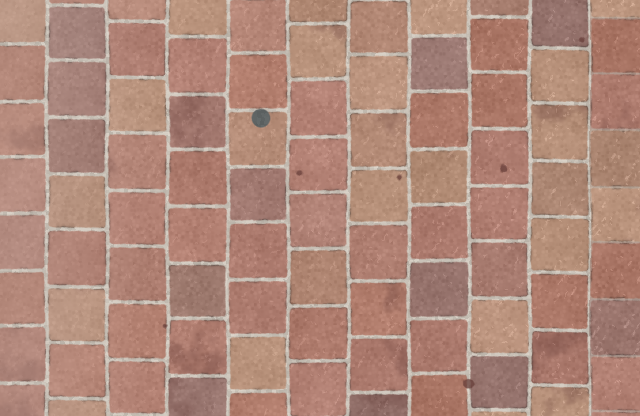
Write a Shadertoy shader that draws this texture.

```glsl
// Worn terracotta paving: columns of nearly square bricks with pale mortar.
// Each column slides by its own offset; rounded-box distances cut the joints,
// layered sines mottle the clay and cellular noise adds grit, flakes and spots.

#define COLUMNS 10.6
#define ROWS 7.38
#define JOINT 0.0088
#define CORNER 0.007
#define ROUGHNESS 0.0011
#define MOTTLE 0.022
#define GRIT 0.085
#define SPOT_CHANCE 0.16
#define DISC_CENTER vec2(0.4076, 0.716)
#define DISC_RADIUS 0.022

const vec3 TAN_CLAY  = vec3(0.71, 0.56, 0.47);
const vec3 ROSE_CLAY = vec3(0.69, 0.495, 0.445);
const vec3 RED_CLAY  = vec3(0.68, 0.475, 0.41);
const vec3 DUSK_CLAY = vec3(0.59, 0.455, 0.43);
const vec3 MORTAR    = vec3(0.79, 0.76, 0.72);
const vec3 HAZE      = vec3(0.76, 0.64, 0.60);
const vec3 STAIN     = vec3(0.40, 0.24, 0.22);
const vec3 DISC_GRAY = vec3(0.37, 0.39, 0.39);

float hash(vec2 p) {
    vec3 h = fract(p.xyx * 0.1031);
    h += dot(h, h.yzx + 33.33);
    return fract((h.x + h.y) * h.z);
}

// Distance to the nearest scattered point, and that point's random value.
vec2 cellular(vec2 p) {
    vec2 base = floor(p);
    vec2 nearest = vec2(9.0, 0.0);
    for (int j = -1; j <= 1; j++)
    for (int i = -1; i <= 1; i++) {
        vec2 cell = base + vec2(i, j);
        vec2 point = cell + 0.15 + 0.7 * vec2(hash(cell + 7.3), hash(cell + 41.9));
        float d = length(p - point);
        if (d < nearest.x) nearest = vec2(d, hash(cell + 93.1));
    }
    return nearest;
}

// Layered, rotated sines, roughly -1 to 1.
float waves(vec2 p) {
    float sum = 0.0, amplitude = 0.5;
    for (int i = 0; i < 5; i++) {
        sum += amplitude * sin(p.x + 1.6 * sin(p.y * 0.9 + float(i)));
        p = mat2(1.2, 1.4, -1.4, 1.2) * p + 2.7;
        amplitude *= 0.62;
    }
    return sum;
}

// Vertical slide of a column: climbs to the fifth column, then falls.
float columnOffset(float column) {
    float d = column - 4.0;
    return d < 0.0 ? 0.95 + 0.29 * d : 0.95 - 0.44 * d - 0.11 * sin(1.05 * d);
}

vec3 clayColor(vec2 id) {
    float kind = hash(id + 17.0);
    vec3 clay = mix(TAN_CLAY, ROSE_CLAY, smoothstep(0.25, 0.5, kind));
    clay = mix(clay, RED_CLAY, smoothstep(0.6, 0.85, kind));
    clay = mix(clay, DUSK_CLAY, smoothstep(0.72, 0.95, hash(id + 58.0)));
    return clay + 0.05 * (hash(id + 31.0) - 0.5);
}

void mainImage(out vec4 fragColor, in vec2 fragCoord) {
    vec2 uv = fragCoord / iResolution.xy;
    vec2 p = fragCoord / iResolution.y;
    float pixel = 1.0 / iResolution.y;

    // Brick grid, with wandering joints and a slight tilt per column.
    vec2 grid = vec2(uv.x * COLUMNS + 0.227, (1.0 - uv.y) * ROWS);
    grid.x += 0.012 * sin(grid.y * 2.1 + floor(grid.x + 0.5) * 4.0);
    float column = floor(grid.x);
    grid.y -= columnOffset(column);
    grid.y += 0.014 * sin(grid.y * 2.3 + column * 5.0);
    grid.y += 0.05 * (fract(grid.x) - 0.5) * (hash(vec2(column, 3.0)) - 0.5);
    vec2 id = vec2(column, floor(grid.y));

    // Rounded box distance: negative on the brick, positive in the joint.
    vec2 cellSize = vec2(iResolution.x / iResolution.y / COLUMNS, 1.0 / ROWS);
    float width = JOINT * (1.0 - 0.4 * step(10.0, column));
    vec2 corner = abs(fract(grid) - 0.5) * cellSize - 0.5 * (cellSize - width) + CORNER;
    float edge = length(max(corner, 0.0)) + min(max(corner.x, corner.y), 0.0) - CORNER;
    edge += ROUGHNESS * waves(p * 170.0);

    // Clay: soft mottling, dark patches, fine grit and pale flakes.
    float mottle = waves(p * 24.0 + id * 3.7);
    vec2 grit = cellular(p * 110.0);
    vec2 flake = cellular(p * vec2(62.0, 44.0) + 0.8 * waves(p * 60.0));
    vec3 color = clayColor(id);
    color += MOTTLE * mottle + GRIT * (grit.y - 0.5) * smoothstep(0.8, 0.1, grit.x);
    float patchy = smoothstep(0.2, 1.0, waves(p * 15.0 + id * 9.1));
    color = mix(color, STAIN, 0.35 * patchy * step(0.72, hash(id + 77.0)));
    float chip = smoothstep(0.3, 0.1, flake.x) * step(0.78, flake.y);
    color += 0.09 * chip * (0.3 + 0.7 * uv.x);
    color = mix(color, HAZE, 0.38 * smoothstep(0.3, 0.0, uv.x));

    // Mortar, with a broken dark seam along the brick edges.
    vec3 mortar = MORTAR + 0.11 * (grit.y - 0.5) + 0.02 * mottle;
    mortar = mix(mortar, color * 0.85, 0.45 * step(10.0, column));
    float soft = max(pixel, 0.0012);
    color = mix(color, mortar, smoothstep(-soft, soft, edge));
    float seam = exp(-abs(edge + 0.001) / 0.0018) * smoothstep(-0.1, 0.7, waves(p * 55.0));
    color *= 1.0 - 0.28 * seam;

    // Scattered stains and one gray disc.
    vec2 spot = cellular(p * 6.0);
    float radius = 0.02 + 0.05 * fract(spot.y * 37.0) + 0.02 * waves(p * 75.0);
    float spotMask = smoothstep(0.015, -0.015, spot.x - radius) * step(spot.y, SPOT_CHANCE);
    color = mix(color, STAIN, 0.75 * spotMask);
    vec2 toDisc = (uv - DISC_CENTER) * vec2(iResolution.x / iResolution.y, 1.0);
    float disc = length(toDisc) - DISC_RADIUS + 0.0008 * mottle;
    color = mix(color, DISC_GRAY + 0.05 * (grit.y - 0.5), smoothstep(soft, -soft, disc));

    fragColor = vec4(clamp(color, 0.0, 1.0), 1.0);
}
```
